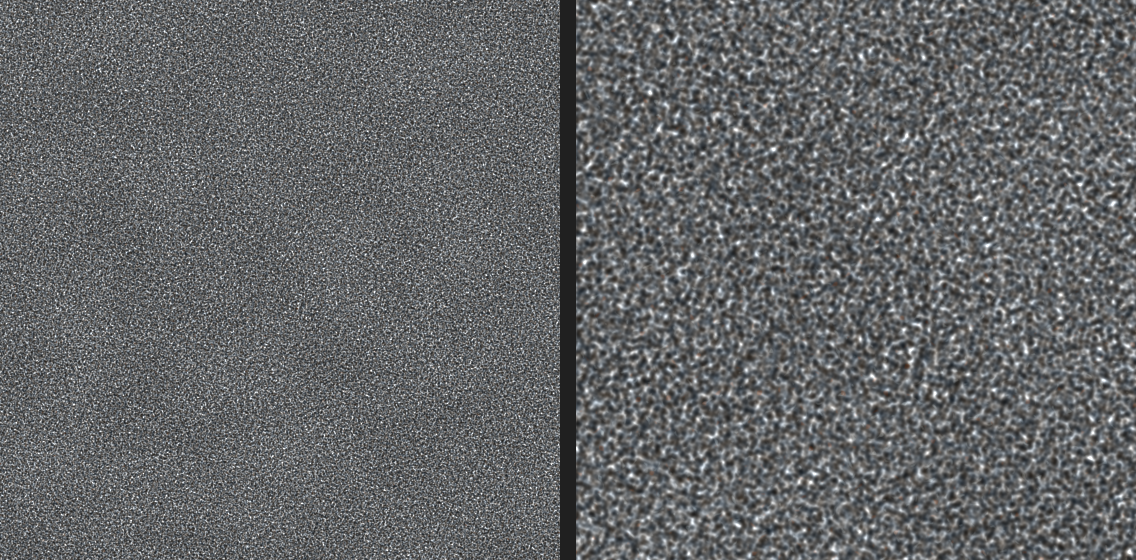
Left, the full canvas; right, a detail of the centre.
A WebGL 1 fragment shader for this texture:

```glsl
precision highp float;
// Fine grey mineral surface: dense salt-and-pepper grain with faint cloudy patches.
// Rotated layers of gradient noise drive an exponential tone curve, so that
// bright grains are rarer and stronger than dark ones; tint noise colours some.

uniform vec2 u_resolution;

// Unit gradient with a pseudo-random direction for each lattice point
vec2 latticeGradient(vec2 cell) {
  vec3 h = fract(cell.xyx * vec3(0.1031, 0.1030, 0.0973));
  h += dot(h, h.yzx + 33.33);
  float angle = 6.28318 * fract((h.x + h.y) * h.z);
  return vec2(cos(angle), sin(angle));
}

// Gradient noise, about -0.7 to 0.7
float gradientNoise(vec2 p) {
  vec2 i = floor(p);
  vec2 f = p - i;
  vec2 w = f * f * f * (f * (f * 6.0 - 15.0) + 10.0);
  float a = dot(latticeGradient(i), f);
  float b = dot(latticeGradient(i + vec2(1.0, 0.0)), f - vec2(1.0, 0.0));
  float c = dot(latticeGradient(i + vec2(0.0, 1.0)), f - vec2(0.0, 1.0));
  float d = dot(latticeGradient(i + 1.0), f - 1.0);
  return mix(mix(a, b, w.x), mix(c, d, w.x), w.y);
}

// Noise on a turned lattice, so that layers do not line up
float layer(vec2 uv, float frequency, float angle) {
  float c = cos(angle);
  float s = sin(angle);
  return gradientNoise(mat2(c, s, -s, c) * uv * frequency + angle * 91.7);
}

void main() {
  vec2 uv = gl_FragCoord.xy / min(u_resolution.x, u_resolution.y);

  // Grain: three fine layers and a weak coarser one
  float grain = 0.80 * layer(uv, 330.0, 0.47)
              + 0.75 * layer(uv, 270.0, 1.91)
              + 0.65 * layer(uv, 215.0, 1.13)
              + 0.30 * layer(uv, 110.0, 2.21);

  // Broad, barely visible clouds
  float clouds = layer(uv, 6.5, 0.83) + 0.8 * layer(uv, 17.0, 1.71);

  vec3 stone = vec3(0.374, 0.381, 0.387);
  vec3 color = stone * exp(1.08 * grain + 0.09 * clouds);

  // Scattered pale glints
  float glint = smoothstep(0.32, 0.60, layer(uv, 250.0, 2.73));
  color += glint * vec3(0.13, 0.14, 0.14);

  // Slight warm and cool tints, with a few rusty grains
  float warmth = layer(uv, 190.0, 3.31);
  float rust = smoothstep(0.38, 0.60, layer(uv, 200.0, 4.07));
  color += warmth * vec3(0.05, 0.0, -0.05);
  color += rust * vec3(0.08, 0.0, -0.04);

  gl_FragColor = vec4(clamp(color, 0.0, 1.0), 1.0);
}
```
